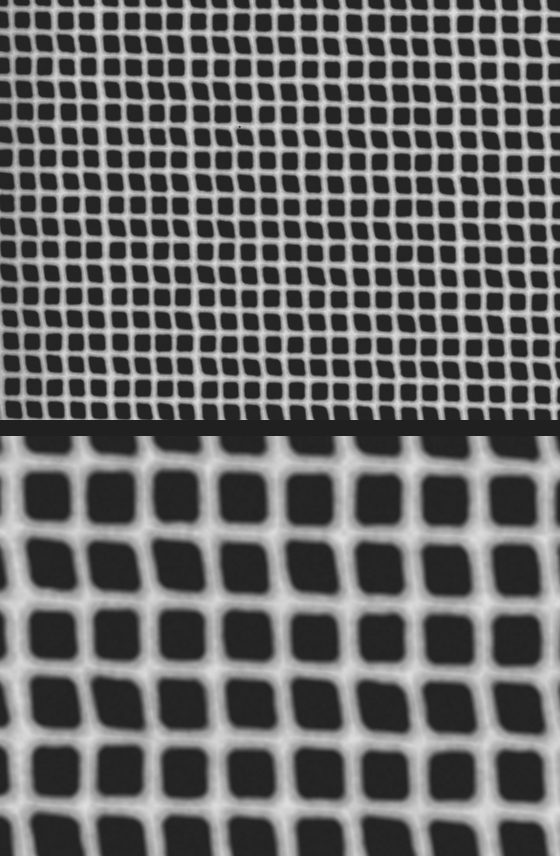
Top, the full canvas; bottom, a detail of the centre.
Reproduce this texture procedurally as a WebGL 1 fragment shader.

```glsl
precision highp float;
// Pale woven mesh with rows of rounded square holes over a dark ground.

uniform vec2 u_resolution;

// Lattice, in canvas widths measured from the top left
const vec2 FIRST_HOLE = vec2(0.039, 0.0365);
const vec2 PITCH = vec2(0.0397, 0.0409);
const vec2 SKEW = vec2(0.033, 0.0092);   // drift of columns and rows
const vec2 FAN = vec2(-0.0085, 0.0081);  // growth of that drift over the cloth
const float BULGE = 0.0156;              // uneven column spacing

// Holes, in cells
const vec2 HALF_HOLE = vec2(0.355, 0.366);
const float CORNER = 0.17;
const float SIZE_JITTER = 0.015;
const vec2 LINE_JITTER = vec2(0.035, 0.015); // shared by a column or row
const float HOLE_JITTER = 0.018;             // single holes
const float LEAN = 0.11;                     // slant of every other row
const float LEAN_JITTER = 0.06;
const float EDGE_WOBBLE = 0.025;
const float EDGE_SOFTNESS = 0.065;
const float THREAD_ROUNDING = 0.23;

// Tones
const vec3 GROUND = vec3(0.142);
const vec3 THREAD_EDGE = vec3(0.59);
const vec3 THREAD_CREST = vec3(0.825);
const float FIBRE = 0.06;
const float GRAIN = 0.025;
const vec2 FLECK = vec2(0.428, 0.2265);  // one dark speck on a thread
const float FLECK_RADIUS = 0.0028;

float hash(vec2 p) {
  vec3 q = fract(vec3(p.xyx) * 0.1031);
  q += dot(q, q.yzx + 33.33);
  return fract((q.x + q.y) * q.z);
}

float signedHash(vec2 p) {
  return 2.0 * hash(p) - 1.0;
}

float valueNoise(vec2 p) {
  vec2 i = floor(p);
  vec2 f = fract(p);
  f = f * f * (3.0 - 2.0 * f);
  return mix(mix(hash(i), hash(i + vec2(1.0, 0.0)), f.x),
             mix(hash(i + vec2(0.0, 1.0)), hash(i + 1.0), f.x), f.y);
}

float roundedBox(vec2 p, vec2 halfSize, float radius) {
  vec2 q = abs(p) - halfSize + radius;
  return length(max(q, 0.0)) + min(max(q.x, q.y), 0.0) - radius;
}

// Canvas position to cell units, with hole centres on whole numbers
vec2 toLattice(vec2 p) {
  vec2 q = p - FIRST_HOLE;
  vec2 straight = q - SKEW * q.yx - FAN * q.x * q.y;
  straight.x += BULGE * q.x * (1.0 - q.x);
  return straight / PITCH;
}

// Signed distance to one hole with its own offset, size and slant
float holeDistance(vec2 lattice, vec2 cell) {
  vec2 id = cell + 40.0;
  vec2 local = lattice - cell;
  local -= LINE_JITTER * vec2(signedHash(vec2(id.x, 3.0)), signedHash(vec2(7.0, id.y)));
  local -= HOLE_JITTER * vec2(signedHash(id + 11.0), signedHash(id + 83.0));
  float lean = LEAN * mod(cell.y, 2.0) + LEAN_JITTER * signedHash(id + 137.0);
  local -= lean * vec2(local.y, 0.6 * local.x);
  vec2 size = HALF_HOLE
    + SIZE_JITTER * vec2(signedHash(id + 191.0), signedHash(id + 251.0));
  return roundedBox(local, size, CORNER);
}

void main() {
  vec2 p = vec2(gl_FragCoord.x, u_resolution.y - gl_FragCoord.y) / u_resolution.x;
  vec2 lattice = toLattice(p);

  // Nearest hole
  vec2 nearest = floor(lattice + 0.5);
  float d = 10.0;
  for (int y = -1; y <= 1; y++) {
    for (int x = -1; x <= 1; x++) {
      d = min(d, holeDistance(lattice, nearest + vec2(float(x), float(y))));
    }
  }
  d += EDGE_WOBBLE * (valueNoise(lattice * 5.0 + 200.0) - 0.5);

  // Rounded threads with fibre mottling, dimmer at the left border
  float crest = smoothstep(0.0, THREAD_ROUNDING, d);
  vec3 thread = mix(THREAD_EDGE, THREAD_CREST, crest);
  float fibre = valueNoise(p * 260.0) + 0.5 * valueNoise(p * 110.0 + 50.0) - 0.75;
  thread += FIBRE * fibre;
  thread *= mix(0.9, 1.0, smoothstep(0.0, 0.14, p.x)) * mix(0.99, 1.02, p.x);

  // Layers and fine grain
  float cover = smoothstep(-EDGE_SOFTNESS, EDGE_SOFTNESS, d);
  vec3 color = mix(GROUND, thread, cover);
  float fleck = 1.0 - smoothstep(0.3, 1.0, length(p - FLECK) / FLECK_RADIUS);
  color = mix(color, GROUND, 0.85 * fleck);
  float grain = valueNoise(p * 500.0 + 90.0) - 0.5;
  color += GRAIN * grain * mix(0.5, 1.0, cover);
  gl_FragColor = vec4(color, 1.0);
}
```
